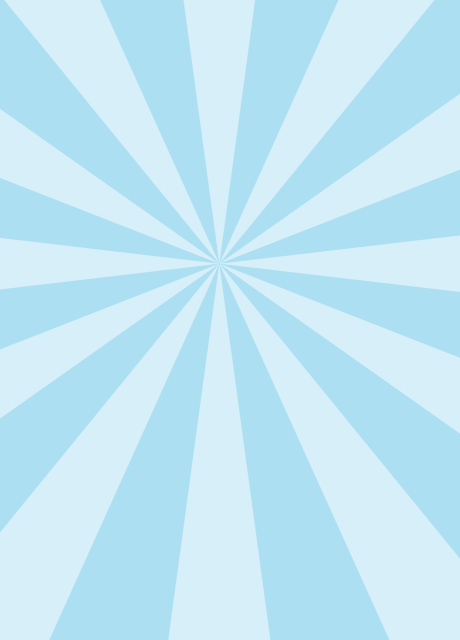
Write a Shadertoy shader that draws this background.

```glsl
#define SKY_BLUE vec3(0.675, 0.875, 0.949)
#define PALE_BLUE vec3(0.843, 0.937, 0.976)
#define BURST_CENTER vec2(0.4768, 0.588)
#define RAY_COUNT 12.0
#define PALE_SHARE 0.48
#define WIDTH_STRETCH 1.075
#define EDGE_SOFTNESS 0.7

const float TAU = 6.2831853;

// Signed distance to the nearest ray edge, negative inside a pale ray
float rayDistance(vec2 p) {
    float sector = TAU / RAY_COUNT;
    float angle = atan(p.x, p.y);
    float offset = abs(angle - sector * round(angle / sector));
    return length(p) * sin(offset - 0.5 * PALE_SHARE * sector);
}

void mainImage(out vec4 fragColor, in vec2 fragCoord) {
    // Position from the burst center, in canvas heights
    vec2 p = (fragCoord - BURST_CENTER * iResolution.xy) / iResolution.y;
    p.x /= WIDTH_STRETCH;

    // Alternating rays with smoothed edges
    float blur = EDGE_SOFTNESS / iResolution.y;
    float sky = smoothstep(-blur, blur, rayDistance(p));
    fragColor = vec4(mix(PALE_BLUE, SKY_BLUE, sky), 1.0);
}
```
